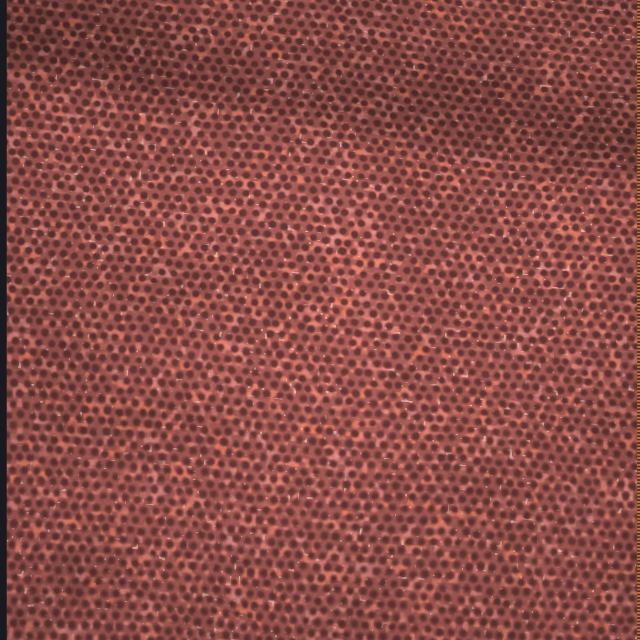
Give the GLSL for this texture, as a Shadertoy shader.

```glsl
// Draws a reddish knitted mesh with staggered dark holes, glinting yarn, a soft fold and scan borders.

const float COLUMNS = 54.0;
const float ROW_HEIGHT = 0.866;   // row spacing relative to hole spacing

const vec3 HOLE_COLOR  = vec3(0.35, 0.185, 0.18);
const vec3 YARN_COLOR  = vec3(0.595, 0.325, 0.305);
const vec3 WARM_GLINT  = vec3(0.88, 0.45, 0.34);
const vec3 PINK_GLINT  = vec3(0.80, 0.52, 0.52);
const vec3 SPARK_COLOR = vec3(0.90, 0.74, 0.70);
const vec3 BLACK_EDGE  = vec3(0.10, 0.10, 0.12);
const vec3 AMBER_EDGE  = vec3(0.72, 0.46, 0.20);

// Sine-free hashes
float hash1(vec2 p) {
    vec3 a = fract(p.xyx * 0.1031);
    a += dot(a, a.yzx + 33.33);
    return fract((a.x + a.y) * a.z);
}

vec2 hash2(vec2 p) {
    return vec2(hash1(p), hash1(p + 71.7));
}

// Smooth value noise
float noise(vec2 p) {
    vec2 i = floor(p);
    vec2 f = fract(p);
    f = f * f * (3.0 - 2.0 * f);
    float low  = mix(hash1(i), hash1(i + vec2(1, 0)), f.x);
    float high = mix(hash1(i + vec2(0, 1)), hash1(i + vec2(1, 1)), f.x);
    return mix(low, high, f.y);
}

// Canvas to knit coordinates: tilted rows, tighter towards the top
vec2 knitCoords(vec2 uv) {
    vec2 wobble = vec2(noise(uv * 4.0 + 10.0), noise(uv * 4.0 + 30.0)) - 0.5;
    vec2 p = uv + 0.012 * wobble;
    float v = p.y + 0.13 * p.x * (0.5 + 0.5 * p.y);
    return vec2((p.x - 0.06 * p.y) * COLUMNS, v * (55.0 + 7.0 * v));
}

// Distance to the nearest hole centre; xy of the result is its cell
vec3 nearestHole(vec2 knit, float jitter) {
    vec3 best = vec3(0.0, 0.0, 9.0);
    float baseRow = floor(knit.y);
    for (int j = -1; j <= 1; j++) {
        float row = baseRow + float(j);
        float shift = 0.5 * mod(row, 2.0);
        float baseColumn = floor(knit.x - shift);
        for (int i = -1; i <= 1; i++) {
            vec2 cell = vec2(baseColumn + float(i), row);
            vec2 center = cell + vec2(shift + 0.5, 0.5) + jitter * (hash2(cell) - 0.5);
            float d = length((knit - center) * vec2(1.0, ROW_HEIGHT));
            if (d < best.z) best = vec3(cell, d);
        }
    }
    return best;
}

// Broad light with a dark slanting fold near the top
float clothLight(vec2 uv) {
    float glow = exp(-2.6 * dot(uv - vec2(0.55, 0.52), uv - vec2(0.55, 0.52)));
    float foldY = 0.95 - 0.27 * uv.x + 0.08 * uv.x * uv.x + 0.02 * (noise(uv * 5.0) - 0.5);
    float h = uv.y - foldY;
    float fold = exp(-h * h / (h > 0.0 ? 0.012 : 0.0022));
    float mottling = 0.12 * (noise(uv * 9.0) - 0.5);
    return 0.84 + 0.27 * glow - 0.20 * fold + mottling;
}

// Yarn mesh with uneven glints along the strands
vec3 knitColor(vec2 knit, float softness) {
    vec3 hole = nearestHole(knit, 0.22);
    float size = 0.05 * (hash1(hole.xy + 5.0) - 0.5);
    float web = smoothstep(0.17 - softness + size, 0.47 + softness + size, hole.z);
    float depth = 0.12 * hash1(hole.xy + 19.0);
    vec3 color = mix(HOLE_COLOR, YARN_COLOR, mix(depth, 1.0, web));

    float strand = noise(knit * 2.1 + 3.0);
    float tint = noise(knit * 0.8 + 40.0);
    float glint = web * smoothstep(0.42, 0.92, strand);
    color = mix(color, mix(WARM_GLINT, PINK_GLINT, tint), 0.85 * glint);

    float spark = smoothstep(0.86, 0.98, noise(knit * 2.6 + 90.0));
    color = mix(color, SPARK_COLOR, 0.7 * spark * web);
    return color * (0.95 + 0.10 * noise(knit * 4.5));
}

// Black strip on the left, thin dashed amber strip on the right
vec3 addBorders(vec3 color, vec2 uv, float pixel) {
    float left = 1.0 - smoothstep(0.0105 - pixel, 0.0105 + pixel, uv.x);
    float right = smoothstep(0.9955 - pixel, 0.9955 + pixel, uv.x);
    float dash = smoothstep(0.25, 0.75, abs(fract(uv.y * 190.0) * 2.0 - 1.0));
    color = mix(color, BLACK_EDGE, left);
    return mix(color, mix(HOLE_COLOR, AMBER_EDGE, dash), right);
}

void mainImage(out vec4 fragColor, in vec2 fragCoord) {
    vec2 uv = fragCoord / iResolution.xy;
    float softness = 0.07 * (1.0 - smoothstep(0.1, 0.7, uv.y));
    vec3 color = knitColor(knitCoords(uv), softness) * clothLight(uv);
    color = addBorders(color, uv, 0.75 / iResolution.x);
    fragColor = vec4(clamp(color, 0.0, 1.0), 1.0);
}
```
